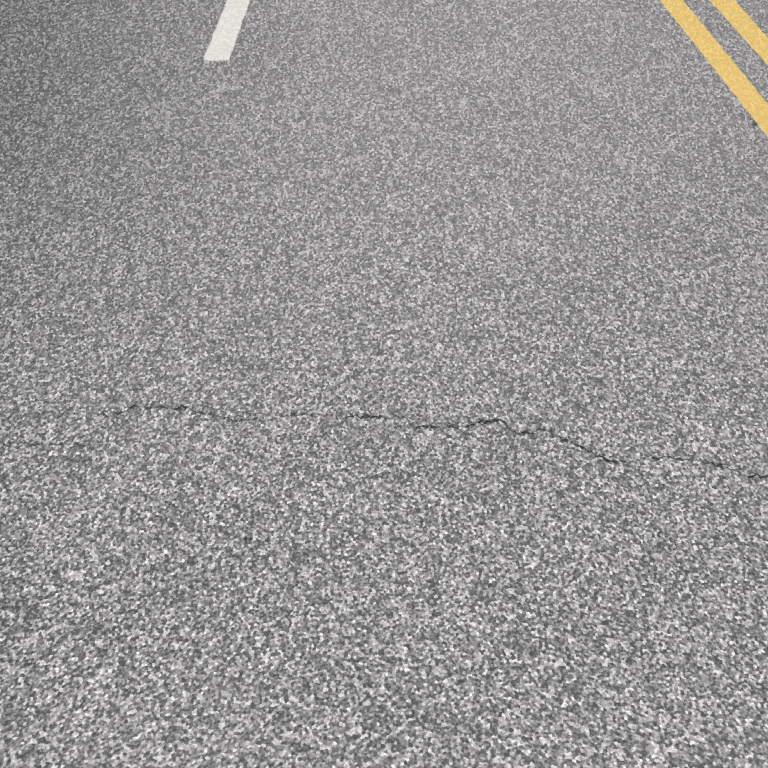
Reproduce this texture procedurally as a Shadertoy shader.

```glsl
vec2 hash2(vec2 p) {
    vec3 q = fract(vec3(p.xyx) * vec3(0.1031, 0.1030, 0.0973));
    q += dot(q, q.yzx + 33.33);
    return fract((q.xx + q.yz) * q.zy);
}

// Blended cellular noise: every stone carries its own brightness
float stones(vec2 p) {
    vec2 cell = floor(p), f = p - cell;
    float total = 0.0, weights = 0.0;
    for (int j = -1; j <= 1; j++)
    for (int i = -1; i <= 1; i++) {
        vec2 o = vec2(i, j);
        vec2 d = o + hash2(cell + o) - f;
        float w = exp(-7.0 * dot(d, d));
        total += w * pow(hash2(cell + o + 517.0).x, 1.8);
        weights += w;
    }
    return total / weights;
}

float layeredSines(vec2 p) {
    float sum = 0.0, amp = 0.5;
    for (int i = 0; i < 4; i++) {
        sum += amp * sin(p.x + 1.3 * sin(p.y)) * sin(p.y + 1.7);
        p = mat2(1.5, 1.1, -1.1, 1.5) * p + 2.3;
        amp *= 0.6;
    }
    return sum;
}

float segment(vec2 p, vec2 a, vec2 b) {
    vec2 ab = b - a;
    return length(p - a - ab * clamp(dot(p - a, ab) / dot(ab, ab), 0.0, 1.0));
}

float crackDistance(vec2 p) {
    vec2 path[18] = vec2[18](
        vec2(-0.01, 0.456), vec2(0.143, 0.460), vec2(0.176, 0.470),
        vec2(0.241, 0.469), vec2(0.306, 0.452), vec2(0.378, 0.461),
        vec2(0.527, 0.456), vec2(0.540, 0.445), vec2(0.592, 0.443),
        vec2(0.651, 0.454), vec2(0.671, 0.436), vec2(0.710, 0.440),
        vec2(0.755, 0.418), vec2(0.801, 0.397), vec2(0.866, 0.405),
        vec2(0.924, 0.398), vec2(0.977, 0.380), vec2(1.01, 0.379));
    float d = 1.0;
    for (int i = 0; i < 17; i++) d = min(d, segment(p, path[i], path[i + 1]));
    return d;
}

// Coverage between a left and a right edge
float stripe(float x, float left, float right) {
    return smoothstep(-0.0015, 0.0015, x - left) * smoothstep(-0.0015, 0.0015, right - x);
}

float spot(vec2 p, vec2 centre, float radius) {
    return 1.0 - smoothstep(0.4 * radius, radius, length(p - centre));
}

void mainImage(out vec4 fragColor, in vec2 fragCoord) {
    vec2 uv = fragCoord / iResolution.xy;
    float far = 1.0 - uv.y;

    // Ground coordinates: stones shrink with distance
    vec2 ground = vec2((uv.x - 0.5) * (235.0 + 170.0 * uv.y) + 400.0,
                       uv.y * (250.0 + 100.0 * uv.y) + 20.0);
    float grain = 0.7 * stones(ground) + 0.4 * stones(ground * 1.31 + 91.0) - 0.393;

    // Broad shading: dark far left shoulder, paler worn lane
    float tone = 0.592 + 0.010 * layeredSines(uv * vec2(9.0, 14.0));
    tone -= 0.085 * smoothstep(0.45, 0.0, uv.x) * smoothstep(0.4, 1.0, uv.y);
    tone += 0.025 * exp(-12.0 * pow(uv.x - 0.58, 2.0)) * smoothstep(0.3, 0.9, uv.y);
    tone -= 0.02 * smoothstep(0.12, 0.0, uv.x);
    tone += grain * mix(0.66, 0.34, smoothstep(0.2, 1.0, uv.y));
    vec3 color = tone * vec3(1.006, 0.994, 1.002);

    // Main crack with ragged edges, broken into lighter and deeper runs
    vec2 ragged = uv + 0.0035 * vec2(layeredSines(uv * 150.0), layeredSines(uv.yx * 190.0 + 4.0));
    float crack = crackDistance(ragged);
    float depth = mix(0.2, 0.65, smoothstep(0.12, 0.18, uv.x));
    depth *= 1.0 - 0.5 * exp(-pow((uv.x - 0.36) / 0.07, 2.0));
    depth *= clamp(0.9 + 0.9 * layeredSines(uv * 75.0), 0.2, 1.2);
    color *= 1.0 - depth * (0.6 * smoothstep(0.0024, 0.0004, crack) + 0.08 * smoothstep(0.007, 0.0, crack));

    // Faint side crack and small pits
    float sideCrack = segment(ragged, vec2(-0.01, 0.424), vec2(0.13, 0.420));
    color *= 1.0 - 0.22 * smoothstep(0.0024, 0.0004, sideCrack);
    float pits = spot(uv, vec2(0.323, 0.297), 0.007) + spot(uv, vec2(0.983, 0.840), 0.006)
               + 0.6 * spot(uv, vec2(0.048, 0.210), 0.008);
    color *= 1.0 - 0.4 * pits;
    color += 0.10 * spot(uv, vec2(0.289, 0.885), 0.009);

    // White lane dash
    float worn = 0.001 * layeredSines(uv * 190.0);
    float up = uv.y - 0.921;
    float dash = stripe(uv.x + worn, 0.264 + 0.40 * up, 0.298 + 0.35 * up)
               * smoothstep(-0.0015, 0.0015, up + worn);
    color = mix(color, vec3(0.90, 0.90, 0.87) + 0.08 * grain, 0.96 * dash);

    // Double yellow line
    float yellow = stripe(uv.x + worn, 0.859 + 0.79 * far, 0.889 + 0.82 * far)
                 + stripe(uv.x + worn, 0.924 + 0.89 * far, 0.957 + 0.87 * far);
    color = mix(color, vec3(0.92, 0.79, 0.48) + 0.10 * grain, 0.95 * yellow);

    fragColor = vec4(clamp(color, 0.0, 1.0), 1.0);
}
```
